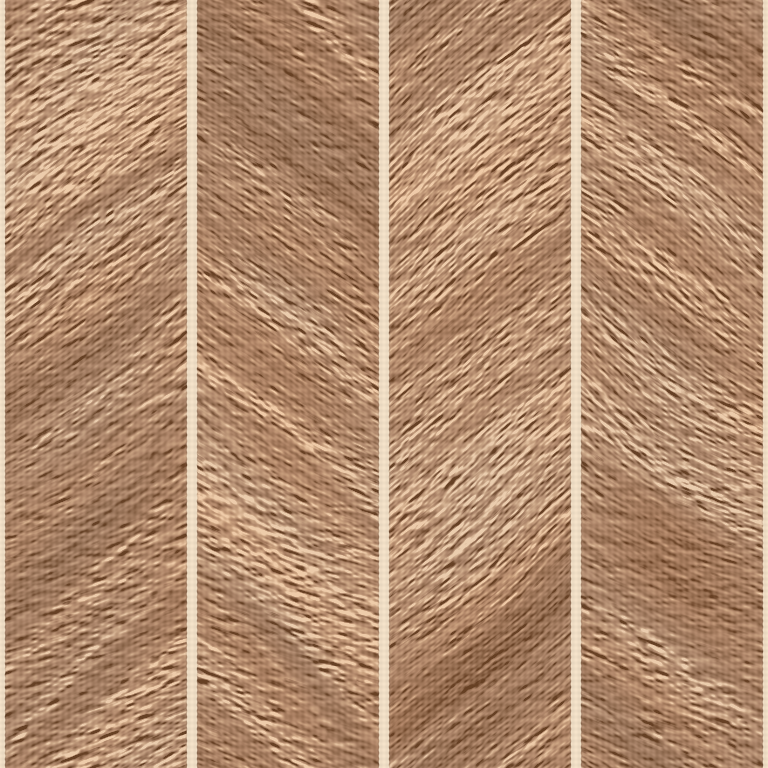
Give the GLSL for this texture, as a three.js fragment shader.

```glsl
// Four upright wood planks parted by cream joints, the grain slanting up and down in turn.
// Sheared, wrapping value noise gives the broad figure; short fine fibres are embossed by
// differencing a denser noise, and a faint woven dot grid covers everything.
varying vec2 vUv;

const float TAU = 6.2831853;
const float PLANKS = 4.0;
const float JOINT_HALF = 0.0066;
const float WEAVE = 128.0;

const vec3 DEEP  = vec3(0.40, 0.25, 0.14);
const vec3 DARK  = vec3(0.57, 0.42, 0.31);
const vec3 MID   = vec3(0.69, 0.53, 0.42);
const vec3 LIGHT = vec3(0.79, 0.64, 0.51);
const vec3 PALE  = vec3(0.93, 0.80, 0.67);
const vec3 CREAM = vec3(0.96, 0.89, 0.79);

float hash(vec2 cell, float seed) {
  vec3 q = fract(vec3(cell, seed) * 0.1031);
  q += dot(q, q.zyx + 31.32);
  return fract((q.x + q.y) * q.z);
}

// Value noise that wraps in y after a whole number of cells
float noise(vec2 p, float period, float seed) {
  vec2 i = floor(p);
  vec2 f = fract(p);
  f = f * f * (3.0 - 2.0 * f);
  float y0 = mod(i.y, period);
  float y1 = mod(i.y + 1.0, period);
  float low  = mix(hash(vec2(i.x, y0), seed), hash(vec2(i.x + 1.0, y0), seed), f.x);
  float high = mix(hash(vec2(i.x, y1), seed), hash(vec2(i.x + 1.0, y1), seed), f.x);
  return mix(low, high, f.y);
}

// Noise with separate cell counts along and across the grain
float grain(vec2 p, vec2 cells, float seed) {
  return noise(p * cells, cells.y, seed);
}

// Height difference across the grain, lit from below
float emboss(vec2 p, vec2 cells, float depth, float seed) {
  vec2 above = p + vec2(0.0, depth / cells.y);
  return grain(p, cells, seed) - grain(above, cells, seed);
}

// Follow the slanted grain, its slope swinging once over the plank's height
vec2 shear(vec2 p, float slope, float swing, float bend, float seed) {
  float turn = swing * cos(TAU * (p.y - 0.65));
  float wave = grain(p, vec2(6.0, 4.0), seed) - 0.5;
  return vec2(p.x, p.y - (slope + turn) * p.x + bend * wave);
}

vec3 woodRamp(float tone) {
  float t = clamp(tone, 0.0, 1.0) * 4.0;
  vec3 c = mix(DEEP, DARK, clamp(t, 0.0, 1.0));
  c = mix(c, MID, clamp(t - 1.0, 0.0, 1.0));
  c = mix(c, LIGHT, clamp(t - 2.0, 0.0, 1.0));
  return mix(c, PALE, clamp(t - 3.0, 0.0, 1.0));
}

vec3 wood(vec2 figure, vec2 fibre, float weave, float seed) {
  // Broad bands and narrower streaks
  float band = grain(figure, vec2(2.5, 7.0), seed + 2.0);
  float streak = grain(figure, vec2(5.0, 29.0), seed + 3.0);
  float tone = 0.5 + 0.4 * (band - 0.5) + 0.27 * (streak - 0.5);

  // Raised fibres, calm in dark bands and rough in pale ones
  float rough = mix(0.5, 1.25, smoothstep(0.3, 0.7, 0.5 * (band + streak)));
  float relief = 0.65 * emboss(fibre, vec2(61.0, 173.0), 0.8, seed + 4.0);
  relief += 0.65 * emboss(fibre, vec2(113.0, 269.0), 0.8, seed + 5.0);
  tone += rough * relief;

  // Small dark pores with a lit lower lip
  vec2 poreCells = vec2(53.0, 167.0);
  float pore = grain(fibre, poreCells, seed + 6.0);
  float lip = grain(fibre + vec2(0.0, 0.8 / poreCells.y), poreCells, seed + 6.0);
  tone += rough * (0.24 * smoothstep(0.7, 0.95, lip) - 0.4 * smoothstep(0.7, 0.95, pore));

  // Woven surface and drifting warmth
  tone += 0.1 * weave;
  float warmth = grain(figure, vec2(7.0, 13.0), seed + 7.0) - 0.5;
  return woodRamp(tone) * (1.0 + warmth * vec3(0.03, -0.01, -0.05));
}

void main() {
  // Plank index and position measured from the plank's centre line
  float column = vUv.x * PLANKS;
  float plank = mod(floor(column), PLANKS);
  float across = (fract(column) - 0.5) / PLANKS;
  float seed = 17.0 + plank * 11.0;

  // Mirror every second plank; the third is straight and steep, the first two bend low down
  vec2 p = vec2(across * (1.0 - 2.0 * mod(plank, 2.0)), vUv.y);
  float straight = 1.0 - min(abs(plank - 2.0), 1.0);
  float bent = step(plank, 1.5);
  vec2 figure = shear(p, 0.74 + 0.14 * bent, -0.25 * bent, 0.045, seed);
  vec2 fibre = shear(p, mix(0.52, 0.8, straight), mix(0.2, 0.04, straight), 0.02, seed + 1.0);

  vec2 thread = cos(TAU * WEAVE * vUv);
  float weave = 0.5 * (thread.x + thread.y);
  vec3 color = wood(figure, fibre, weave, seed);

  // Joints with a soft shadow and faintly scalloped edges
  float jointDistance = 0.5 / PLANKS - abs(across);
  float halfWidth = JOINT_HALF + 0.0003 * thread.y;
  color *= 1.0 - 0.1 * (1.0 - smoothstep(halfWidth, halfWidth + 0.003, jointDistance));
  float joint = 1.0 - smoothstep(halfWidth - 0.001, halfWidth + 0.001, jointDistance);
  vec3 jointColor = CREAM * (0.975 + 0.03 * weave);
  gl_FragColor = vec4(mix(color, jointColor, joint), 1.0);
}
```
